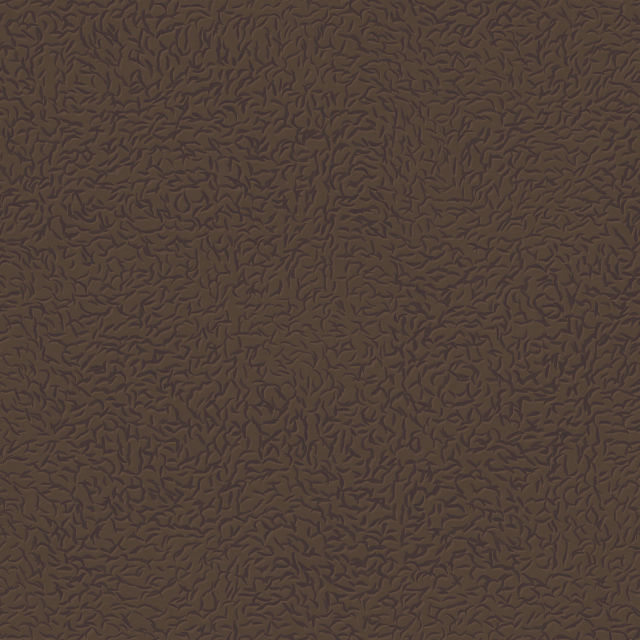
Give the GLSL for this texture, as a Shadertoy shader.

```glsl
const vec3 HIDE = vec3(0.328, 0.264, 0.217);
const vec3 CREASE = vec3(0.255, 0.203, 0.203);
const vec3 RIM = vec3(0.392, 0.308, 0.247);
const float CELLS = 66.0;
const float WHORLS = 7.0;

float hash(vec2 p) {
    return fract(sin(dot(p, vec2(127.1, 311.7))) * 43758.5453);
}

vec2 hash2(vec2 p) {
    return vec2(hash(p), hash(p + 57.3));
}

float noise(vec2 p) {
    vec2 i = floor(p);
    vec2 f = fract(p);
    f = f * f * (3.0 - 2.0 * f);
    float low = mix(hash(i), hash(i + vec2(1, 0)), f.x);
    float high = mix(hash(i + vec2(0, 1)), hash(i + vec2(1, 1)), f.x);
    return mix(low, high, f.y);
}

// Direction along the contours of a slow noise field, leaning to the right
vec2 flow(vec2 p) {
    float e = 0.15;
    float n = noise(p);
    vec2 slope = vec2(noise(p + vec2(e, 0)) - n, noise(p + vec2(0, e)) - n) / e;
    return normalize(vec2(slope.y, -slope.x) + vec2(0.42, 0.16));
}

// Coordinates of p along and across a direction
vec2 alongAcross(vec2 p, float angle) {
    vec2 dir = vec2(cos(angle), sin(angle));
    return vec2(dot(p, dir), dot(p, vec2(-dir.y, dir.x)));
}

// Signed distance to a bent stroke with tapering ends
float strokeDistance(vec2 p, float halfLength, float bend, float width) {
    p.y += bend * (p.x * p.x - 0.15);
    float along = clamp(p.x, -halfLength, halfLength);
    float taper = 1.0 - 0.4 * pow(abs(along) / halfLength, 2.0);
    return length(p - vec2(along, 0.0)) - width * taper;
}

// Depth of the scattered creases, 0 on the flat hide and 1 in the folds
float creases(vec2 uv, float softness) {
    vec2 p = uv * CELLS;
    vec2 home = floor(p);
    float swell = mix(0.11, 0.20, noise(uv * 9.0 + 4.0));
    float depth = 0.0;
    for (int y = -1; y <= 1; y++) {
        for (int x = -1; x <= 1; x++) {
            vec2 cell = home + vec2(x, y);
            vec2 center = cell + 0.1 + 0.8 * hash2(cell);
            vec2 shape = hash2(cell + 19.7);
            vec2 style = hash2(cell + 83.1);
            vec2 dir = flow(center * WHORLS / CELLS);
            float angle = atan(dir.y, dir.x) + (style.x - 0.5) * 2.1;
            float d = strokeDistance(alongAcross(p - center, angle),
                                     mix(0.40, 0.75, shape.x),
                                     (shape.y - 0.35) * 1.4, swell);
            float mask = 1.0 - smoothstep(-softness, softness, d);
            depth = max(depth, mask * mix(0.75, 1.0, style.y));
        }
    }
    return depth;
}

void mainImage(out vec4 fragColor, in vec2 fragCoord) {
    vec2 uv = fragCoord / iResolution.y;
    float softness = max(0.08, 0.6 * CELLS / iResolution.y);

    // Uneven edges
    vec2 warp = vec2(noise(uv * 110.0), noise(uv * 110.0 + 31.0)) - 0.5;
    vec2 p = uv + warp * 0.004;

    // Folds, and the lit wall on their lower right side
    float depth = creases(p, softness);
    float upperLeft = creases(p + vec2(-0.0020, 0.0030), softness);
    float rim = max(upperLeft - depth, 0.0);

    // Faint mottling of the flat hide
    float mottle = noise(uv * 14.0) * 0.4 + noise(uv * 190.0) * 0.6 - 0.5;
    vec3 color = HIDE * (1.0 + 0.045 * mottle);
    color = mix(color, RIM, 0.7 * rim);
    color = mix(color, CREASE, depth);
    fragColor = vec4(color, 1.0);
}
```
